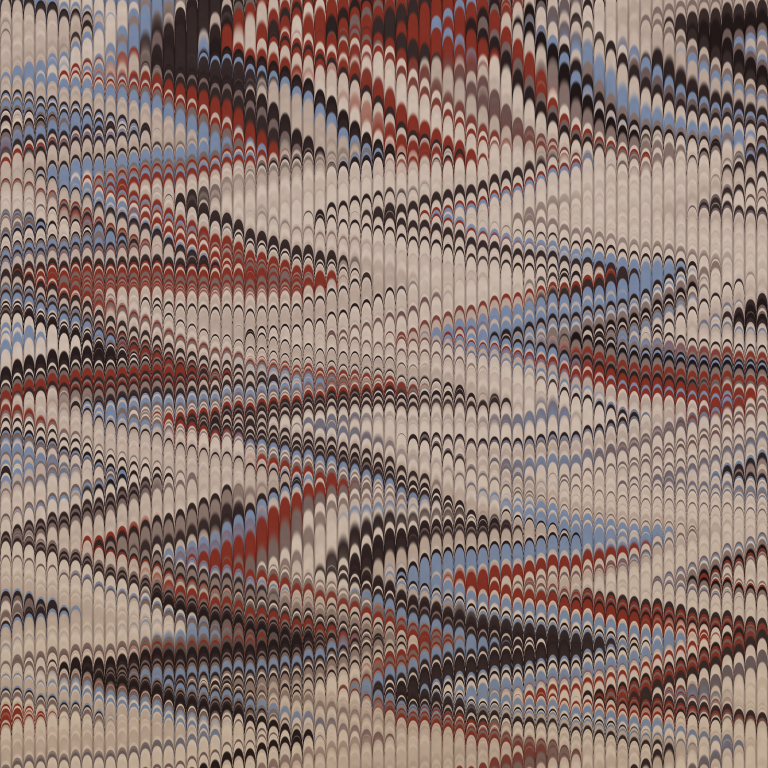
Write a Shadertoy shader that draws this pattern.

```glsl
// Combed marbled paper: zigzag ink veins drawn into rows of small upright arches.
#define COLUMNS 66.0     // comb teeth across
#define ARCH 0.0085      // arch drop
#define ZIG_PERIOD 0.165 // height of one zigzag
#define ZIG_REACH 0.25   // sideways drag of the rake
#define VEINS 58.0       // ink veins per unit of drag
#define CREAM vec3(0.79, 0.72, 0.665)
#define TAN vec3(0.64, 0.555, 0.505)
#define BROWN vec3(0.40, 0.325, 0.315)
#define BLACK vec3(0.12, 0.085, 0.085)
#define RED vec3(0.50, 0.19, 0.145)
#define BLUE vec3(0.47, 0.52, 0.62)
#define SAMPLES 3        // antialiasing grid per side

float hash(vec2 p) {
    return fract(sin(dot(p, vec2(127.1, 311.7))) * 43758.5453);
}

float noise(vec2 p) {
    vec2 i = floor(p), f = fract(p);
    f = f * f * (3.0 - 2.0 * f);
    return mix(mix(hash(i), hash(i + vec2(1, 0)), f.x),
               mix(hash(i + vec2(0, 1)), hash(i + vec2(1, 1)), f.x), f.y);
}

// Colour of one vein; density is the chance of ink, family leans red or blue.
vec3 veinColour(float id, float y, float density, float family) {
    float tint = hash(vec2(id, 3.0));
    float kind = hash(vec2(id, 7.0));
    float lean = family + (tint - 0.5) * 0.5;
    vec3 paper = mix(CREAM, TAN, tint * tint * 0.7);
    vec3 ink = mix(RED, BLUE, smoothstep(0.42, 0.50, lean));
    ink = mix(BROWN, ink, smoothstep(0.15, 0.5, density));
    if (kind < 0.54) ink = mix(BROWN, TAN, tint * 0.7);
    if (kind < 0.30) ink = mix(BLACK, BROWN, tint * 0.35);
    // Each vein thins out and returns along the sheet.
    float gap = noise(vec2(id * 13.0, y * 7.0));
    return mix(ink, paper, smoothstep(density - 0.05, density + 0.05, gap));
}

vec3 marble(vec2 p) {
    // Vertical comb: each column pulls the ink down along its edges.
    float column = floor(p.x * COLUMNS);
    float across = 2.0 * fract(p.x * COLUMNS) - 1.0;
    float x = (column + 0.5) / COLUMNS;
    float pull = 0.8 + 0.5 * noise(vec2(column * 0.7, p.y * 18.0));
    float y = p.y - ARCH * pull * log(1.0 - 0.975 * across * across);
    y += 0.006 * (hash(vec2(column, 5.0)) - 0.5);

    // Horizontal rake: alternating drag folds the veins into zigzags.
    float phase = y / ZIG_PERIOD + 0.8 * noise(vec2(x * 2.5, y * 5.0));
    float zigzag = abs(2.0 * fract(phase) - 1.0);
    float reach = ZIG_REACH * (0.7 + 0.6 * noise(vec2(4.0, y * 4.0)));
    float drag = x + reach * zigzag + 0.5 * y;
    drag += 0.12 * noise(vec2(x * 5.0, y * 8.0 + 20.0));

    // Ink gathers in dense clusters between calm cream areas.
    float cluster = 0.7 * noise(vec2(drag * 8.0, y * 7.0 + 9.0))
                  + 0.3 * noise(vec2(x * 7.0, y * 12.0));
    float density = 0.23 + 0.50 * smoothstep(0.30, 0.78, cluster);
    float family = noise(vec2(drag * 7.0 + 31.0, y * 8.0));

    float vein = drag * VEINS + 0.45 * sin(drag * 71.0);
    float id = floor(vein);
    vec3 colour = mix(veinColour(id, y, density, family),
                      veinColour(id + 1.0, y, density, family),
                      smoothstep(0.6, 1.0, vein - id));

    // Ink trails darken the seams between teeth.
    float seam = smoothstep(0.68, 1.0, abs(across));
    return mix(colour, colour * vec3(0.66, 0.62, 0.62), seam * 0.7);
}

void mainImage(out vec4 fragColor, in vec2 fragCoord) {
    vec3 sum = vec3(0.0);
    for (int j = 0; j < SAMPLES; j++)
    for (int i = 0; i < SAMPLES; i++) {
        vec2 offset = (vec2(i, j) + 0.5) / float(SAMPLES) - 0.5;
        sum += marble((fragCoord + offset) / iResolution.y);
    }
    vec3 colour = sum / float(SAMPLES * SAMPLES);

    // Paper mottling and a warmer lower edge.
    vec2 uv = fragCoord / iResolution.xy;
    colour *= 0.97 + 0.05 * noise(uv * 160.0);
    colour *= mix(vec3(0.96, 0.94, 0.89), vec3(1.0), smoothstep(0.0, 0.5, uv.y));
    fragColor = vec4(colour, 1.0);
}
```
